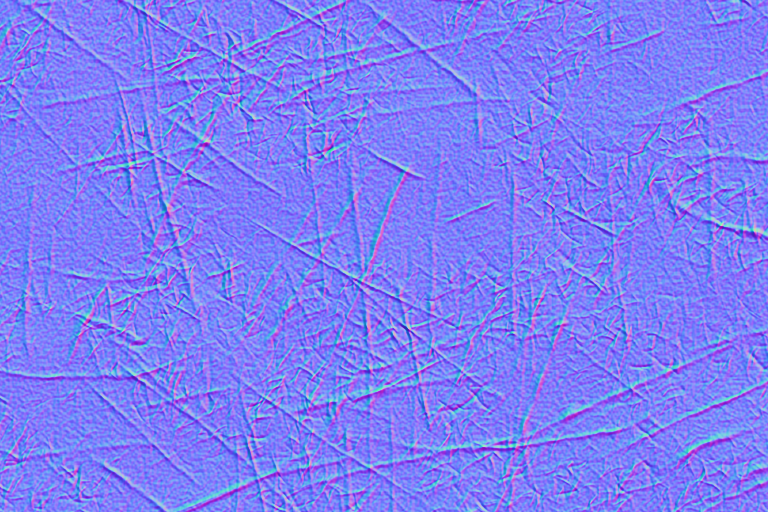
Reproduce this texture map procedurally as a WebGL 2 fragment shader.

```glsl
#version 300 es
precision highp float;
// Tangent-space normal map of heavily crumpled, finely grained paper.

uniform vec2 u_resolution;
out vec4 fragColor;

const float TAU = 6.2832;
const int LONG_CREASES = 110;
const float SAMPLE_STEP = 0.002;

vec2 hash2(vec2 p) {
    vec3 q = fract(p.xyx * vec3(0.1031, 0.1030, 0.0973));
    q += dot(q, q.yzx + 33.33);
    return fract((q.xx + q.yz) * q.zy);
}

float cornerGradient(vec2 cell, vec2 offset) {
    float angle = TAU * hash2(cell + 57.0).x;
    return dot(vec2(cos(angle), sin(angle)), offset);
}

// Gradient noise, roughly -0.7 to 0.7
float noise(vec2 p) {
    vec2 cell = floor(p), f = p - cell;
    vec2 u = f * f * f * (f * (f * 6.0 - 15.0) + 10.0);
    vec2 e = vec2(1.0, 0.0);
    float low = mix(cornerGradient(cell, f), cornerGradient(cell + e.xy, f - e.xy), u.x);
    float high = mix(cornerGradient(cell + e.yx, f - e.yx), cornerGradient(cell + e.xx, f - e.xx), u.x);
    return mix(low, high, u.y);
}

// Preferred fold directions: upright, steep, falling and shallow
float foldAngle(float pick, float jitter) {
    float angle = pick < 0.3 ? 1.65 : pick < 0.58 ? 1.05 : pick < 0.76 ? -0.65 : 0.28;
    return angle + (jitter - 0.5) * 0.36;
}

// Rounded ridge along a slightly bent segment through the origin
float crease(vec2 p, float angle, float halfLength, float width, float bend) {
    vec2 dir = vec2(cos(angle), sin(angle));
    float along = dot(p, dir) / halfLength;
    float across = dot(p, vec2(-dir.y, dir.x)) + bend * halfLength * along * along;
    float taper = 1.0 - smoothstep(0.45, 1.0, abs(along));
    float q = across / width;
    return width * exp(-q * q) * taper;
}

// Long folds that cross the sheet
float longCreases(vec2 p, float aspect) {
    float height = 0.0;
    for (int i = 0; i < LONG_CREASES; i++) {
        float id = float(i);
        vec2 place = hash2(vec2(id, 3.7)) * vec2(aspect, 1.0);
        vec2 shape = hash2(vec2(id, 19.3));
        vec2 turn = hash2(vec2(id, 41.9));
        float halfLength = mix(0.07, 0.36, shape.x * shape.x);
        float width = mix(0.0032, 0.0056, turn.y);
        float strength = mix(0.4, 1.05, shape.y);
        height += strength * crease(p - place, foldAngle(turn.x, shape.y), halfLength, width, (turn.y - 0.5) * 0.12);
    }
    return height;
}

// Short wrinkles, one per cell of a jittered grid
float shortCreases(vec2 p, float density, float width, float seed) {
    vec2 home = floor(p * density);
    float height = 0.0;
    for (int y = -1; y <= 1; y++) {
        for (int x = -1; x <= 1; x++) {
            vec2 cell = home + vec2(x, y);
            vec2 place = (cell + hash2(cell + seed)) / density;
            vec2 shape = hash2(cell + seed + 71.3);
            vec2 turn = hash2(cell + seed + 133.1);
            float halfLength = mix(0.5, 1.0, shape.x) / density;
            float strength = mix(0.45, 1.1, shape.y) * (turn.y < 0.3 ? -1.0 : 1.0);
            height += strength * crease(p - place, foldAngle(turn.x, turn.y) + (shape.x - 0.5) * 0.5, halfLength, width, (turn.y - 0.5) * 0.4);
        }
    }
    return height;
}

// Wandering ridge on the zero line of stretched noise
float wanderingFold(vec2 p, vec2 stretch, float width) {
    float q = noise(p * stretch) / (width * stretch.y);
    return width * exp(-q * q) * smoothstep(-0.1, 0.25, noise(p * 2.3 + 8.0));
}

float paperHeight(vec2 p, float aspect) {
    vec2 wobble = vec2(noise(p * 7.0), noise(p * 7.0 + 31.0)) * 0.012;
    wobble += vec2(noise(p * 37.0 + 5.0), noise(p * 37.0 + 47.0)) * 0.0045;
    vec2 q = p + wobble;
    float wear = 0.95 + 1.1 * noise(p * 21.0 + 13.0);
    float crumple = mix(0.3, 1.0, smoothstep(-0.28, 0.22, noise(p * 4.2 + 21.0)));

    float folds = longCreases(p + wobble * 0.5, aspect) + 0.9 * wanderingFold(q, vec2(1.4, 3.6), 0.0045);
    float wrinkles = 0.8 * shortCreases(q, 8.0, 0.0042, 11.0);
    wrinkles += 0.8 * shortCreases(q + 0.37, 13.0, 0.0038, 59.0);
    wrinkles += 0.75 * shortCreases(q, 19.0, 0.0034, 37.0);
    wrinkles += 0.7 * shortCreases(q, 29.0, 0.0031, 83.0);
    wrinkles += 0.6 * shortCreases(q + 0.19, 43.0, 0.0028, 29.0);
    float grain = 0.0014 * noise(p * 135.0) + 0.0008 * noise(p * 62.0 + 9.0);
    float swell = 0.006 * noise(p * 5.0 + 3.0);
    return folds * wear + wrinkles * crumple * wear + grain + swell;
}

void main() {
    vec2 p = gl_FragCoord.xy / u_resolution.y;
    float aspect = u_resolution.x / u_resolution.y;

    // Surface slope by finite differences
    vec2 stepX = vec2(SAMPLE_STEP, 0.0);
    float height = paperHeight(p, aspect);
    vec2 slope = vec2(paperHeight(p + stepX, aspect), paperHeight(p + stepX.yx, aspect)) - height;
    slope /= SAMPLE_STEP;

    // Encode the unit normal as colour, with the sheet's slight blue cast
    vec3 normal = normalize(vec3(-slope * vec2(0.95, 1.1), 1.0));
    fragColor = vec4((normal * 0.5 + 0.5) * vec3(0.985, 1.0, 0.99), 1.0);
}
```
